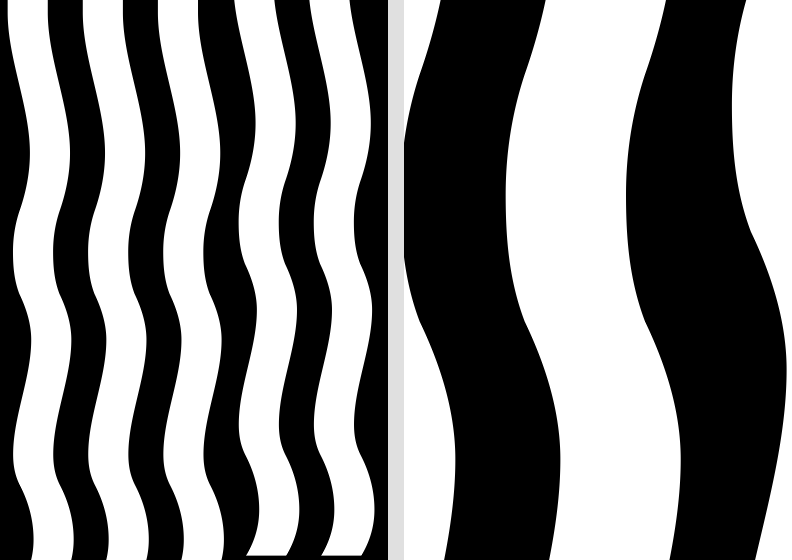
Left: the whole. Right: its middle third, enlarged.
Reproduce this pattern procedurally as a WebGL 1 fragment shader.

```glsl
precision highp float;

uniform vec2 u_resolution;

// Design units spanning the whole canvas, y measured downwards
const vec2 CANVAS = vec2(532.0, 768.0);
const float PITCH = 103.0;
const float STRIPE_WIDTH = 55.0;
const vec3 INK = vec3(0.0);
const vec3 PAPER = vec3(1.0);

// Cubic sideways step of size dx over span.x..span.y with given end slopes
float bend(float y, vec2 span, float dx, vec2 slopes) {
  float len = span.y - span.x;
  float t = clamp((y - span.x) / len, 0.0, 1.0);
  float s = 1.0 - t;
  float tangents = t * s * (slopes.x * s - slopes.y * t) * len;
  return dx * t * t * (3.0 - 2.0 * t) + tangents;
}

// Left edge of a stripe: a chain of uneven bends
float wavyEdge(float y) {
  float x = 10.5;
  x += bend(y, vec2(17.0, 210.0), 30.5, vec2(0.0));
  x += bend(y, vec2(210.0, 290.0), -14.5, vec2(0.0, -0.35));
  x += bend(y, vec2(290.0, 345.0), -8.7, vec2(-0.33, 0.0));
  x += bend(y, vec2(345.0, 403.0), 8.7, vec2(0.0, 0.38));
  x += bend(y, vec2(403.0, 466.0), 16.3, vec2(0.48, 0.0));
  x += bend(y, vec2(466.0, 623.0), -24.8, vec2(0.0));
  x += bend(y, vec2(623.0, 665.0), 9.0, vec2(0.0, 0.5));
  x += bend(y, vec2(665.0, 740.0), 19.0, vec2(0.52, 0.0));
  x += bend(y, vec2(740.0, 803.0), -18.0, vec2(0.0, -0.6));
  return x;
}

// Antialiased inside of a signed distance
float coverage(float dist, float pixel) {
  return clamp(0.5 - dist / pixel, 0.0, 1.0);
}

float stripe(vec2 p, vec2 offset, float bottom, vec2 pixel) {
  float center = wavyEdge(p.y - offset.y) + offset.x + 0.5 * STRIPE_WIDTH;
  float side = abs(p.x - center) - 0.5 * STRIPE_WIDTH;
  return coverage(side, pixel.x) * coverage(p.y - bottom, pixel.y);
}

void main() {
  vec2 pixel = CANVAS / u_resolution;
  vec2 p = gl_FragCoord.xy * pixel;
  p.y = CANVAS.y - p.y;

  // Three stripes, then two raised ones that stop short of the bottom
  float white = 0.0;
  for (int i = 0; i < 5; i++) {
    float index = float(i);
    float raised = step(2.5, index);
    vec2 offset = vec2(index * PITCH + 0.4 * raised, -41.0 * raised);
    float bottom = mix(CANVAS.y + 10.0, 762.0, raised);
    white = max(white, stripe(p, offset, bottom, pixel));
  }

  gl_FragColor = vec4(mix(INK, PAPER, white), 1.0);
}
```
